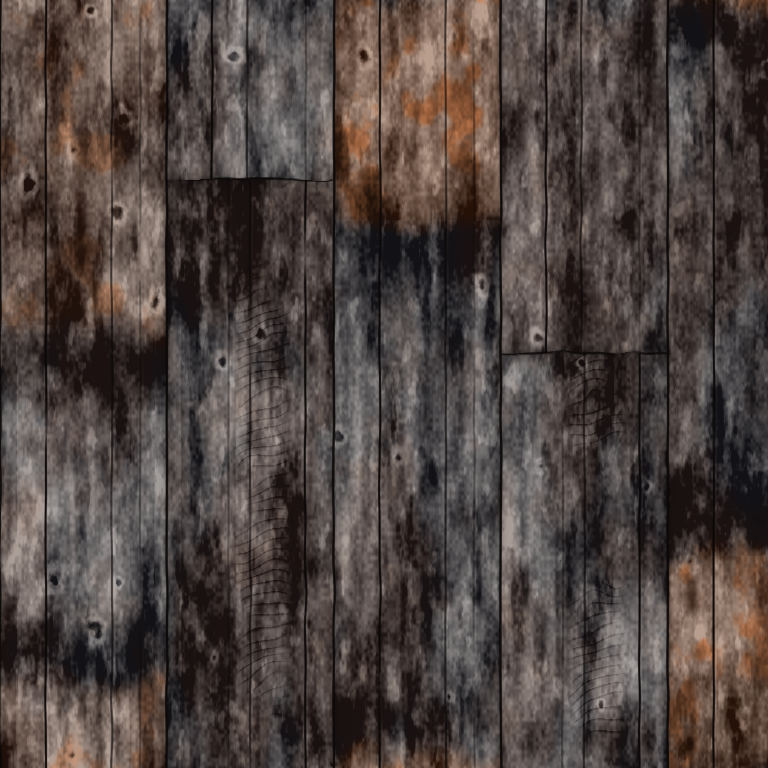
A Shadertoy shader for this texture:

```glsl
// Weathered dark timber: wide boards of narrow planks with seams, butt joints, rust and knots.

const float BOARD_WIDTH = 0.2174;
const float SEAM_HALF = 0.0012;       // half width of a board seam
const float KNOT_CELLS = 9.0;
const float KNOT_CHANCE = 0.30;
const float BASE_TONE = 0.39;
const float STRIPS = 6.0;             // faint strips per board

const vec3 SHADOW = vec3(0.10, 0.066, 0.064);
const vec3 PALE = vec3(0.67, 0.62, 0.595);
const vec3 SEAM_COLOR = vec3(0.045, 0.03, 0.03);
const vec3 WARM_TINT = vec3(0.055, 0.0, -0.04);
const vec3 COOL_TINT = vec3(-0.03, 0.002, 0.02);
const vec3 RUST = vec3(0.43, 0.25, 0.14);

// Per board: joint height, then centre, half length and strength of the warm stretch
const vec4 BOARDS[5] = vec4[5](
    vec4(0.575, 0.835, 0.265, 0.55), vec4(0.766, 0.0, 0.0, 0.0),
    vec4(0.714, 0.870, 0.140, 1.0), vec4(0.540, 0.0, 0.0, 0.0),
    vec4(0.277, 0.130, 0.145, 0.9));

// Inner seam positions and strengths across a board
const vec3 EVEN_SEAMS = vec3(0.275, 0.67, 0.84);
const vec3 ODD_UPPER_SEAMS = vec3(0.27, 0.48, 0.83);
const vec3 ODD_LOWER_SEAMS = vec3(0.83, 0.50, 0.37);
const vec3 SEAM_STRENGTH = vec3(0.95, 0.65, 0.35);

float hash(vec2 p) {
    vec3 q = fract(p.xyx * 0.1031);
    q += dot(q, q.yzx + 33.33);
    return fract((q.x + q.y) * q.z);
}

float noise(vec2 p) {
    vec2 i = floor(p), f = fract(p);
    f = f * f * (3.0 - 2.0 * f);
    return mix(mix(hash(i), hash(i + vec2(1, 0)), f.x),
               mix(hash(i + vec2(0, 1)), hash(i + vec2(1, 1)), f.x), f.y);
}

float fbm(vec2 p) {
    float sum = 0.0, amp = 0.533;
    for (int i = 0; i < 4; i++) {
        sum += amp * noise(p);
        p = p * 2.03 + 17.7;
        amp *= 0.5;
    }
    return sum;
}

float line(float d, float halfWidth, float px) {
    return 1.0 - smoothstep(halfWidth - 0.5 * px, halfWidth + px, abs(d));
}

// Knots: x is the pale ring, y the dark core
vec2 knots(vec2 uv) {
    vec2 result = vec2(0.0), g = uv * KNOT_CELLS;
    for (int j = -1; j <= 1; j++)
    for (int i = -1; i <= 1; i++) {
        vec2 cell = floor(g) + vec2(i, j);
        if (hash(cell + 61.0) > KNOT_CHANCE) continue;
        vec2 d = g - cell - vec2(hash(cell + 5.0), hash(cell + 9.0));
        float size = mix(0.05, 0.12, hash(cell + 23.0));
        float r = length(d * vec2(1.0, 0.75)) / size + 1.6 * (fbm(uv * 70.0) - 0.5);
        result = max(result, vec2(exp(-6.0 * (r - 0.8) * (r - 0.8)),
                                  1.0 - smoothstep(0.1, 0.55, r)));
    }
    return result;
}

void mainImage(out vec4 fragColor, in vec2 fragCoord) {
    vec2 uv = fragCoord / iResolution.xy;
    float px = 1.0 / iResolution.y;

    // Board layout, with slightly wavering seams
    float waver = 0.0022 * (noise(vec2(uv.x * 8.0, uv.y * 22.0)) - 0.5);
    float across = (uv.x + waver) / BOARD_WIDTH;
    float id = min(floor(across), 4.0), x = across - id;
    vec4 board = BOARDS[int(id)];
    float odd = mod(id, 2.0);
    float jointDist = uv.y - board.x + 0.006 * (noise(uv * vec2(45.0, 9.0)) - 0.5);
    float upper = step(0.0, jointDist);
    vec2 p = uv + vec2(id * 7.31, upper * odd * 3.7);

    // Wood tone: broad stains, long grain, flaking and fine grit
    float strip = floor(x * STRIPS + 0.5 * sin(x * 9.0 + id));
    float tone = BASE_TONE + 0.14 * (hash(vec2(strip, id + 9.0 * upper)) - 0.5);
    tone += 1.05 * (fbm(p * vec2(13.0, 6.0)) - 0.5);
    tone += 0.55 * (fbm(p * vec2(85.0, 4.5)) - 0.5);
    tone += 0.65 * (fbm(p * vec2(58.0, 27.0)) - 0.5);
    tone += 0.24 * (noise(p * vec2(270.0, 190.0)) - 0.5);
    tone -= 0.24 * smoothstep(0.57, 0.70, fbm(p * vec2(46.0, 13.0) + 40.0));
    tone += 0.22 * smoothstep(0.60, 0.74, fbm(p * vec2(75.0, 30.0) + 80.0));

    // Warm worn stretches with ragged ends, and soot beside them
    float span = abs(fract(uv.y - board.y + 0.5) - 0.5);
    float ragged = 0.09 * (fbm(p * vec2(24.0, 14.0) + 7.0) - 0.5);
    float warm = board.w * (1.0 - smoothstep(-0.02, 0.025, span - board.z + ragged));
    float soot = (1.0 - odd) * exp(-pow((span - board.z - 0.04) / 0.045, 2.0));
    tone += 0.17 * warm - 0.38 * soot * smoothstep(0.35, 0.6, fbm(p * vec2(17.0, 12.0)));

    // Curved saw scratches on the lower odd boards
    float arc = fract(uv.y * 72.0 + 14.0 * (x - 0.58) * (x - 0.9) + 1.5 * noise(p * 30.0));
    float sawn = odd * (1.0 - upper) * smoothstep(0.38, 0.46, x) * (1.0 - smoothstep(0.66, 0.78, x));
    tone -= 0.20 * sawn * smoothstep(0.72, 0.95, arc) * smoothstep(0.48, 0.62, fbm(p * 9.0));

    vec2 knot = knots(uv);
    tone += 0.28 * knot.x - 0.4 * knot.y;

    // Colour: grey brown, tinted cool or warm, with rust stains
    vec3 color = mix(SHADOW, PALE, clamp(tone, 0.0, 1.0));
    color += COOL_TINT * smoothstep(0.45, 0.65, fbm(p * vec2(9.0, 4.0) + 31.0)) * (1.0 - warm);
    color += WARM_TINT * warm;
    float rust = smoothstep(0.56, 0.72, fbm(p * vec2(22.0, 15.0) + 53.0)) * (0.08 + 0.75 * warm);
    color = mix(color, RUST * (0.45 + 1.2 * tone), rust);

    // Inner seams, each with a faint pale edge
    vec3 seams = mix(EVEN_SEAMS, mix(ODD_LOWER_SEAMS, ODD_UPPER_SEAMS, upper), odd);
    for (int i = 0; i < 3; i++) {
        float d = (x - seams[i]) * BOARD_WIDTH;
        float wear = SEAM_STRENGTH[i] * smoothstep(0.15, 0.5, noise(vec2(seams[i] * 50.0 + id, uv.y * 9.0)) + 0.25 * SEAM_STRENGTH[i]);
        color += 0.07 * wear * line(d - 0.003, 0.0008, px) * noise(p * 60.0);
        color = mix(color, SEAM_COLOR, wear * line(d, SEAM_HALF * 0.85, px));
    }

    // Board seams and butt joints
    float edge = min(x, abs(1.0 - x)) * BOARD_WIDTH;
    color *= 1.0 - 0.25 * exp(-edge / 0.004);
    color = mix(color, SEAM_COLOR, 0.92 * line(edge, SEAM_HALF, px));
    float joint = odd * smoothstep(0.2, 0.5, noise(p * vec2(35.0, 3.0)));
    color *= 1.0 - 0.3 * odd * exp(-abs(jointDist) / 0.012);
    color = mix(color, SEAM_COLOR, 0.8 * joint * line(jointDist, SEAM_HALF, px));

    fragColor = vec4(clamp(color, 0.0, 1.0), 1.0);
}
```
